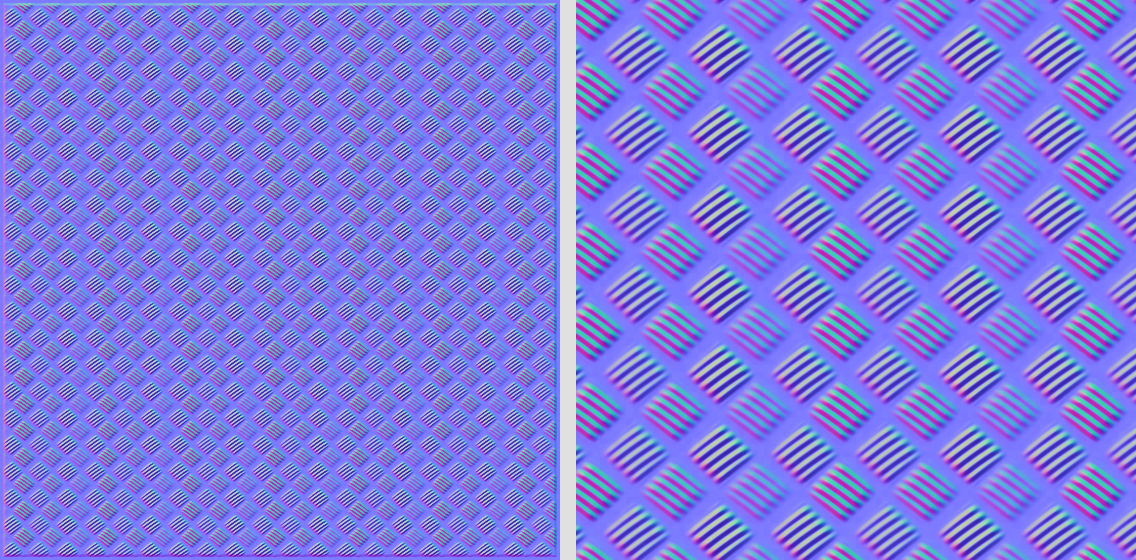
Left, the full canvas; right, a detail of the centre.
This texture map is drawn by a WebGL 2 fragment shader. Its source:

```glsl
#version 300 es
precision highp float;
// Normal map of a framed tread plate: diamond patches of five raised bars,
// alternating between two diagonals. A height field is built from two
// interleaved lattices, and its slope is turned into tangent-space colour.

uniform vec2 u_resolution;
out vec4 fragColor;

const vec2 PITCH = vec2(0.04983, 0.04766);  // one repeat: about 20 by 21

float hash(vec2 p) {
    return fract(sin(dot(p, vec2(41.3, 289.1))) * 4375.5);
}

// One lattice of bar patches; side mirrors the bars, wear fades the columns
float treadHeight(vec2 uv, vec2 origin, float side, float wear, float firstColumn) {
    vec2 grid = (uv - origin) / PITCH + 0.5;
    vec2 cell = floor(grid);
    vec2 q = (grid - cell - 0.5) * vec2(side, 1.0);

    // Soft-edged diamond patch, and the wide swell beneath it
    vec2 diagonal = abs(vec2(q.x - q.y, q.x + q.y)) * 0.7071;
    vec2 edge = 1.0 - smoothstep(0.18, 0.32, diagonal);
    vec2 swell = 1.0 - smoothstep(0.12, 0.353, diagonal);

    // Slightly bowed bars, leaning a little flatter than the patch
    float across = dot(q, vec2(0.6, 0.8));
    float along = dot(q, vec2(0.8, -0.6));
    across += 0.12 * along * along;
    float bars = 0.5 + 0.5 * cos(6.2832 * across / 0.118);

    // Strength falls over every three columns, with slight random wear
    float strength = 1.0 - wear * mod(cell.x + firstColumn, 3.0);
    strength *= 0.92 + 0.16 * hash(cell + side);
    return strength * edge.x * edge.y * bars + 0.3 * swell.x * swell.y;
}

float plateHeight(vec2 uv) {
    // Raised plate inside a thin flat margin
    vec2 inset = min(uv, 1.0 - uv);
    float plate = smoothstep(0.005, 0.011, min(inset.x, inset.y));

    vec2 origin = vec2(0.0430, 0.0404);
    vec2 between = 0.5 * PITCH + vec2(0.0026, -0.0015);
    float treads = treadHeight(uv, origin, 1.0, 0.32, 0.0)
                 + treadHeight(uv, origin + between, -1.0, 0.18, 2.0);
    return plate * (0.035 + 0.08 * treads);
}

void main() {
    vec2 uv = gl_FragCoord.xy / u_resolution;

    // Slope by central differences, in units of one repeat
    float reach = 0.015;
    vec2 dx = vec2(reach * PITCH.x, 0.0);
    vec2 dy = vec2(0.0, reach * PITCH.y);
    vec2 slope = vec2(plateHeight(uv + dx) - plateHeight(uv - dx),
                      plateHeight(uv - dy) - plateHeight(uv + dy)) / (2.0 * reach);

    // Red rises toward the left, green toward the top, blue drops with tilt
    vec2 tilt = 0.47 * slope / sqrt(1.0 + dot(slope, slope));
    float steepness = length(tilt);
    float blue = 1.0 - (0.35 + 1.1 * steepness) * steepness;
    vec3 color = vec3(vec2(0.49, 0.48) + tilt, blue);

    // Faint mottling of the metal
    color.rg += 0.02 * (hash(floor(uv * 256.0)) - 0.5);
    fragColor = vec4(clamp(color, 0.0, 1.0), 1.0);
}
```
